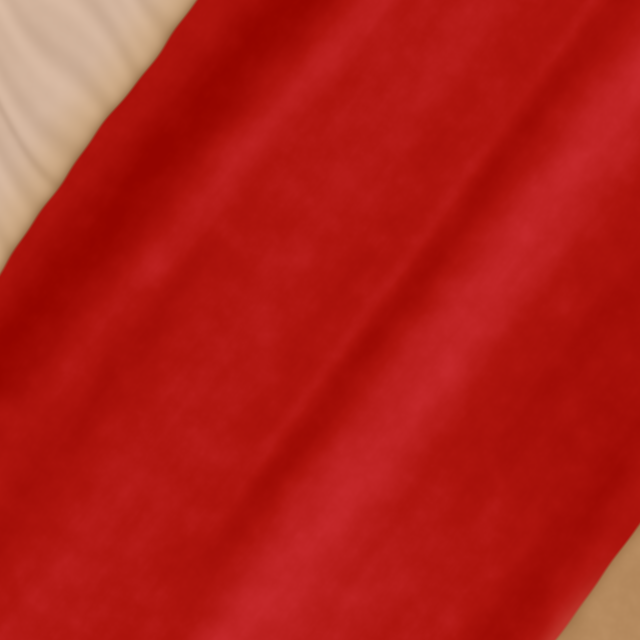
Give the GLSL for this texture, as a WebGL 2 fragment shader.

```glsl
#version 300 es
precision highp float;
uniform vec2 u_resolution;
out vec4 outColor;

const vec3 RED_DARK = vec3(0.59, 0.025, 0.0);
const vec3 RED_BASE = vec3(0.68, 0.078, 0.052);
const vec3 RED_LIGHT = vec3(0.77, 0.155, 0.165);
const vec3 CREAM = vec3(0.82, 0.70, 0.61);
const vec3 SAND = vec3(0.80, 0.66, 0.51);
const vec3 TAN = vec3(0.71, 0.54, 0.37);
const vec3 SHADOW = vec3(0.42, 0.27, 0.13);
const float SLOPE = 1.38;
const float LEFT_EDGE = -0.415;
const float RIGHT_EDGE = 0.868;

vec2 hash2(vec2 p) {
  vec3 q = fract(vec3(p.xyx) * vec3(0.1031, 0.1030, 0.0973));
  q += dot(q, q.yzx + 33.33);
  return fract((q.xx + q.yz) * q.zy);
}

// Smooth cellular noise, roughly centred on zero
float cellular(vec2 p) {
  vec2 cell = floor(p), f = fract(p);
  float sum = 0.0;
  for (int y = -1; y <= 1; y++) {
    for (int x = -1; x <= 1; x++) {
      vec2 offset = vec2(x, y);
      vec2 d = offset + hash2(cell + offset) - f;
      sum += exp(-6.0 * dot(d, d));
    }
  }
  return sum - 0.52;
}

float mottle(vec2 p) {
  float sum = 0.0, amplitude = 0.55;
  for (int i = 0; i < 4; i++) {
    sum += amplitude * cellular(p);
    p = mat2(0.8, 0.6, -0.6, 0.8) * p * 2.1 + 7.3;
    amplitude *= 0.6;
  }
  return sum;
}

// Soft bump across a fold
float fold(float s, float centre, float width) {
  float d = (s - centre) / width;
  return exp(-d * d);
}

// Signed light level of the red band: s runs across it, h up the canvas
float foldLight(float s, float h) {
  float t = 0.0;
  t -= 1.05 * fold(s, -0.335 + 0.07 * h * h, 0.075);
  t += 0.55 * fold(s, -0.21 + 0.07 * h * h, 0.05) * smoothstep(0.3, 0.8, h);
  t -= 0.38 * fold(s, -0.12, 0.045) * (1.0 - smoothstep(0.45, 0.8, h));
  t += 0.40 * fold(s, 0.04, 0.10) * (0.4 + 0.8 * abs(h - 0.45));
  t -= 0.25 * fold(s, 0.13, 0.035) * smoothstep(0.25, 0.65, h);
  t += 0.35 * fold(s, 0.203, 0.016) * smoothstep(0.1, 0.35, h);
  t -= 0.62 * fold(s, 0.243, 0.034) * smoothstep(0.02, 0.3, h);
  t += 0.85 * fold(s, 0.372, 0.068);
  t += 0.40 * fold(s, 0.52, 0.10) * (1.0 - smoothstep(0.05, 0.35, h));
  t -= 0.42 * fold(s, 0.61, 0.10) * smoothstep(0.1, 0.4, h);
  t -= 0.55 * fold(s, 0.765, 0.06);
  t += 0.25 * fold(s, 0.69, 0.04) * (1.0 - smoothstep(0.0, 0.25, h));
  return t + 0.05 * sin(s * 61.0 + 1.3 * sin(h * 5.0));
}

vec3 redCloth(float s, vec2 uv) {
  float t = foldLight(s, uv.y) + 0.26 * mottle(uv * 17.0);
  t += 0.12 * mottle(vec2(s * 24.0, uv.y * 5.0));
  vec3 color = mix(RED_BASE, RED_DARK, clamp(-t, 0.0, 1.1));
  color = mix(color, RED_LIGHT, clamp(t, 0.0, 1.0));
  float rim = fold(s, RIGHT_EDGE, 0.022) * (1.0 - smoothstep(0.02, 0.16, uv.y));
  return mix(color, vec3(0.78, 0.28, 0.24), 0.6 * rim);
}

// Pale cloth with gentle creases, darkening beside the red band
vec3 paleCloth(float gap, vec2 uv) {
  vec3 color = mix(SAND, CREAM, smoothstep(0.0, 0.12, gap));
  float crease = uv.x + 0.75 * uv.y + 0.012 * sin(uv.x * 32.0);
  float shade = 0.018 * sin(crease * 62.0) + 0.012 * sin(crease * 117.0 + uv.y * 9.0);
  shade -= 0.05 * fold(crease, 0.625, 0.009);
  color += shade + 0.012 * mottle(uv * 14.0);
  return mix(color, SHADOW, 0.6 * exp(-gap / 0.011));
}

vec3 tanCloth(float gap, vec2 uv) {
  vec3 color = TAN + 0.03 * mottle(uv * 16.0);
  return mix(color, SHADOW, 0.3 * exp(-gap / 0.012));
}

void main() {
  vec2 uv = gl_FragCoord.xy / u_resolution;
  float s = uv.x - uv.y / SLOPE;
  float soft = 0.0035;

  // Slight waviness of the hems
  float wave = 0.002 * sin(uv.y * 37.0) + 0.001 * sin(uv.y * 91.0);
  float leftEdge = LEFT_EDGE - 0.008 * fold(uv.y, 0.75, 0.12) + wave;
  float rightEdge = RIGHT_EDGE + 0.5 * wave;

  vec3 color = redCloth(s, uv);
  vec3 pale = paleCloth(max(leftEdge - s, 0.0), uv);
  vec3 tan_ = tanCloth(max(s - rightEdge, 0.0), uv);
  color = mix(pale, color, smoothstep(leftEdge - soft, leftEdge + soft, s));
  color = mix(color, tan_, smoothstep(rightEdge - soft, rightEdge + soft, s));
  outColor = vec4(clamp(color, 0.0, 1.0), 1.0);
}
```
